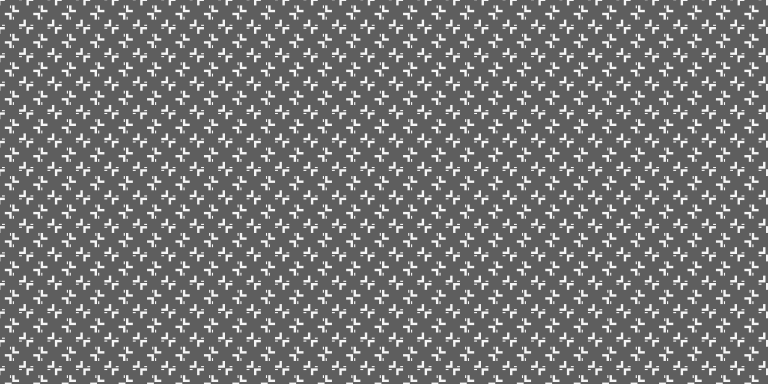
Reproduce this pattern procedurally as a Shadertoy shader.

```glsl
#define REPEATS 27.0
#define ORIGIN vec2(0.42, 0.06)
#define ARM_LENGTH 0.25
#define ARM_WIDTH 0.084
#define GAP 0.01
#define TICK_START 0.15
#define TICK_INNER 0.03
#define TICK_OUTER 0.07
#define GROUND vec3(0.37)
#define INK vec3(0.96)

// Fraction of a pixel-wide interval at x lying between lo and hi
float overlap(float x, float lo, float hi, float pixel) {
    float left = max(lo, x - 0.5 * pixel);
    float right = min(hi, x + 0.5 * pixel);
    return clamp((right - left) / pixel, 0.0, 1.0);
}

float box(vec2 p, vec2 lo, vec2 hi, float pixel) {
    return overlap(p.x, lo.x, hi.x, pixel) * overlap(p.y, lo.y, hi.y, pixel);
}

// One L-shaped corner with a short tick beside the opposite arm
float halfCross(vec2 p, float pixel) {
    float inner = GAP + ARM_WIDTH;
    float across = box(p, vec2(GAP), vec2(ARM_LENGTH, inner), pixel);
    float upright = box(p, vec2(GAP, inner), vec2(inner, ARM_LENGTH), pixel);
    float tick = box(p, vec2(-ARM_LENGTH, TICK_INNER),
                     vec2(-TICK_START, TICK_OUTER), pixel);
    return across + upright + tick;
}

// Two corners related by a half turn
float splitCross(vec2 p, float pixel) {
    return min(halfCross(p, pixel) + halfCross(-p, pixel), 1.0);
}

vec2 centredCell(vec2 p) {
    return fract(p + 0.5) - 0.5;
}

void mainImage(out vec4 fragColor, in vec2 fragCoord) {
    float pixel = REPEATS / iResolution.x;
    vec2 grid = fragCoord * pixel - ORIGIN;

    // Staggered rows alternate between two mirrored crosses
    vec2 evenCell = centredCell(grid);
    vec2 oddCell = centredCell(grid - 0.5);
    float evenRows = splitCross(evenCell.yx, pixel);
    float oddRows = splitCross(vec2(-oddCell.x, oddCell.y), pixel);

    fragColor = vec4(mix(GROUND, INK, max(evenRows, oddRows)), 1.0);
}
```
